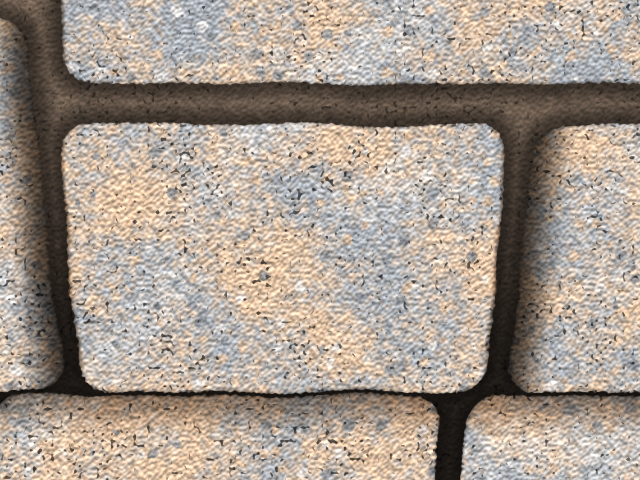
Give the GLSL for this texture, as a WebGL 1 fragment shader.

```glsl
precision highp float;
// Weathered tan and grey concrete blocks in a staggered wall with deep shadowed joints.
uniform vec2 u_resolution;

#define TAN vec3(0.85, 0.73, 0.615)
#define GREY vec3(0.63, 0.65, 0.675)
#define PALE vec3(0.85, 0.835, 0.82)
#define MORTAR vec3(0.44, 0.375, 0.32)
#define BLOCK_SIZE vec2(0.446, 0.278)
#define CORNER 0.06
#define BEVEL 0.095
#define GRAIN 125.0
#define PEBBLES 23.0
#define RELIEF 0.30
#define PITTING 0.60

vec2 hash2(vec2 p) {
  p = vec2(dot(p, vec2(127.1, 311.7)), dot(p, vec2(269.5, 183.3)));
  return fract(sin(p) * 43758.55);
}

float corner(vec2 cell, vec2 f, vec2 o) {
  float a = 6.2832 * hash2(cell + o).x;
  return dot(vec2(cos(a), sin(a)), f - o);
}

// Gradient noise, roughly -1 to 1
float noise(vec2 p) {
  vec2 i = floor(p), f = fract(p);
  vec2 u = f * f * f * (f * (f * 6.0 - 15.0) + 10.0);
  float low = mix(corner(i, f, vec2(0.0)), corner(i, f, vec2(1.0, 0.0)), u.x);
  float high = mix(corner(i, f, vec2(0.0, 1.0)), corner(i, f, vec2(1.0)), u.x);
  return 1.5 * mix(low, high, u.y);
}

float fbm(vec2 p) {
  float sum = 0.0, amp = 0.5;
  for (int i = 0; i < 5; i++) {
    sum += amp * noise(p);
    p = mat2(1.6, 1.2, -1.2, 1.6) * p + 3.7;
    amp *= 0.72;
  }
  return sum;
}

// Rounded rectangle, negative inside
float blockDistance(vec2 q, vec2 size) {
  vec2 e = abs(q) - size + CORNER;
  return length(max(e, 0.0)) + min(max(e.x, e.y), 0.0) - CORNER;
}

// Round aggregate stones showing in the surface
vec3 addPebbles(vec3 color, vec2 p) {
  p = p * PEBBLES + 0.12 * noise(p * 60.0);
  for (int y = -1; y <= 1; y++) {
    for (int x = -1; x <= 1; x++) {
      vec2 cell = floor(p) + vec2(float(x), float(y));
      vec2 rnd = hash2(cell + 17.0);
      float radius = 0.12 + 0.2 * rnd.x * rnd.x;
      float away = length(p - cell - 0.2 - 0.6 * hash2(cell));
      vec3 tint = rnd.y < 0.5 ? TAN * 0.96 : mix(GREY * 0.82, PALE, step(0.8, rnd.y));
      float cover = 1.0 - smoothstep(radius * 0.75, radius + 0.04, away);
      color = mix(color, tint, 0.75 * cover * step(0.45, rnd.x));
    }
  }
  return color;
}

// Blotches, pale streaks, pebbles, sandy grain and pits
vec3 stone(vec2 p, float tone) {
  float blotch = fbm(p * 4.5) + 0.35 * noise(p * 70.0) + tone;
  vec3 color = mix(GREY, TAN, smoothstep(-0.6, 0.6, blotch));
  vec2 diagonal = mat2(0.8, -0.6, 0.6, 0.8) * p;
  float streak = noise(diagonal * vec2(2.5, 6.0) + 4.0) + 0.5 * noise(p * 34.0);
  color = mix(color, PALE, 0.45 * smoothstep(0.15, 0.8, streak));
  color = addPebbles(color, p);
  vec2 g = diagonal * GRAIN * vec2(0.88, 1.08);
  float relief = noise(g) - 0.7 * noise(g + vec2(0.3, 0.5)) + 0.5 * noise(p * GRAIN * 0.45 + 9.0);
  color *= 1.0 + RELIEF * relief;
  float pits = noise(p * 105.0 + 5.0) + 0.35 * noise(p * 30.0) + 0.25 * noise(p * 7.0);
  return color * (1.0 - PITTING * smoothstep(0.42, 0.9, pits));
}

void main() {
  vec2 p = gl_FragCoord.xy / u_resolution.y;
  float pixel = 1.0 / u_resolution.y;
  vec2 rough = p + 0.007 * vec2(noise(p * 6.0), noise(p * 6.0 + 7.0)) + 0.003 * noise(p * 95.0);

  // Nearest block: distance, inset from its shaded side, inset from its top
  float dist = 1e3, side = 0.0, top = 0.0, row = 0.0, col = 0.0;
  for (int r = -1; r <= 1; r++) {
    for (int c = -1; c <= 1; c++) {
      float fr = float(r), fc = float(c), upper = step(0.5, fr), leftmost = step(fc, -0.5);
      vec2 size = BLOCK_SIZE + vec2(0.224 * upper, 0.11 * leftmost);
      vec2 center = vec2(0.59 + 0.1675 * fr + 0.0275 * fr * fr, 0.462 + 0.603 * fr + 0.039 * fr * fr);
      center += vec2(fc * (0.942 + 0.66 * upper), 0.11 * leftmost);
      vec2 q = rough - center;
      size.x += q.y * (c == 0 ? 0.082 : -0.11);
      float d = blockDistance(q, size);
      if (d < dist) {
        dist = d; row = fr; col = fc;
        top = size.y - q.y;
        side = r < 0 ? top : size.x - abs(q.x);
      }
    }
  }

  // Block face, with soft shaded flanks on the neighbours and a ledge on the lowest row
  vec3 texel = stone(p, 0.1 * sin(row * 4.0 + col * 2.3));
  float crisp = max(step(0.5, row), step(abs(row) + abs(col), 0.1));
  float flank = smoothstep(0.0, mix(BEVEL, 0.012, crisp), side);
  float flankLight = mix(row < 0.0 ? 0.68 : 0.34, 0.85, crisp);
  vec3 face = texel * mix(vec3(1.0, 0.93, 0.87) * flankLight, vec3(1.06), flank);
  face += 0.1 * step(0.0, row) * (1.0 - smoothstep(0.003, 0.012, top));
  face *= mix(0.75, 1.0, smoothstep(0.0, 0.008, -dist));

  // Recessed joint, darker close to the blocks and lower down
  float open = mix(0.5, 1.0, smoothstep(0.0, 0.06, dist));
  float depth = mix(0.4, 1.05, smoothstep(0.15, 0.8, p.y));
  vec3 joint = MORTAR * (0.3 + 1.0 * dot(texel, vec3(0.333))) * open * depth;

  vec3 color = mix(face, joint, smoothstep(-pixel, pixel, dist));
  gl_FragColor = vec4(clamp(color, 0.0, 1.0), 1.0);
}
```
